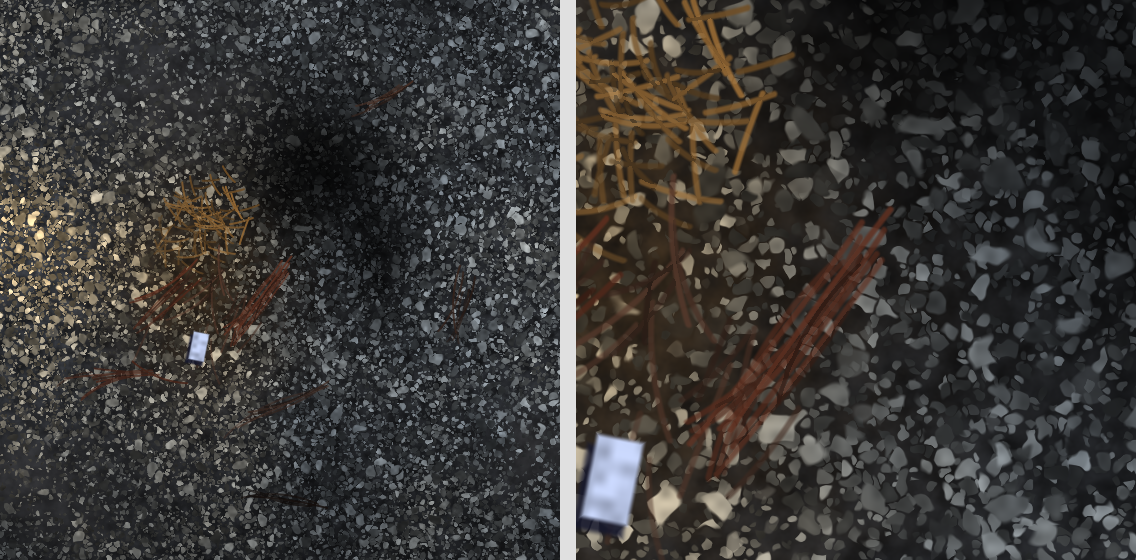
Left, the full canvas; right, a detail of the centre.
This texture is drawn by a Shadertoy shader. Its source:

```glsl
const vec3 COOL_STONE = vec3(0.93, 1.0, 1.06);
const vec3 WARM_STONE = vec3(1.16, 1.02, 0.78);
const vec3 SOIL = vec3(0.125, 0.132, 0.145);
const vec3 DUST = vec3(0.215, 0.215, 0.225);
const vec3 HUMUS = vec3(0.17, 0.125, 0.075);
const vec3 STRAW = vec3(0.50, 0.35, 0.17);
const vec3 RUST = vec3(0.30, 0.145, 0.095);
const vec3 BARK = vec3(0.20, 0.13, 0.10);
const vec3 CHIP = vec3(0.72, 0.77, 0.90);

float hash21(vec2 p) {
    vec3 q = fract(p.xyx * 0.1031);
    q += dot(q, q.yzx + 33.33);
    return fract((q.x + q.y) * q.z);
}

vec2 hash22(vec2 p) {
    vec3 q = fract(p.xyx * vec3(0.1031, 0.1030, 0.0973));
    q += dot(q, q.yzx + 33.33);
    return fract((q.xx + q.yz) * q.zy);
}

float noise(vec2 p) {
    vec2 i = floor(p), f = fract(p);
    f = f * f * (3.0 - 2.0 * f);
    float low = mix(hash21(i), hash21(i + vec2(1, 0)), f.x);
    float high = mix(hash21(i + vec2(0, 1)), hash21(i + vec2(1, 1)), f.x);
    return mix(low, high, f.y);
}

float fbm(vec2 p) {
    float sum = 0.0, gain = 0.5;
    for (int i = 0; i < 4; i++) {
        sum += gain * noise(p);
        p = mat2(1.6, 1.2, -1.2, 1.6) * p + 7.3;
        gain *= 0.5;
    }
    return sum / 0.9375;
}

mat2 rotation(float a) {
    return mat2(cos(a), -sin(a), sin(a), cos(a));
}

// Soft elliptical spot
float spot(vec2 p, vec2 centre, vec2 radius) {
    vec2 q = (p - centre) / radius;
    return exp(-dot(q, q));
}

// Angular stones from Voronoi cells: x = coverage, y = tone
vec2 stones(vec2 p, float scale, float share, float seed) {
    vec2 q = p * scale + seed;
    q += 0.35 * (vec2(noise(q * 1.9), noise(q * 1.9 + 31.0)) - 0.5);
    vec2 base = floor(q), id = base;
    float nearest = 9.0, second = 9.0;
    for (int j = -1; j <= 1; j++)
    for (int i = -1; i <= 1; i++) {
        vec2 cell = base + vec2(i, j);
        vec2 d = rotation(6.28 * hash21(cell + 5.0)) * (cell + hash22(cell) - q);
        float dist = length(d * vec2(0.85, 1.25));
        if (dist < nearest) { second = nearest; nearest = dist; id = cell; }
        else second = min(second, dist);
    }
    float radius = mix(0.38, 0.75, hash21(id + 17.0));
    float body = smoothstep(0.02, 0.22, second - nearest);
    body *= 1.0 - smoothstep(radius - 0.2, radius, nearest);
    float present = 1.0 - smoothstep(share - 0.05, share + 0.05, hash21(id + 43.0));
    return vec2(body * present, hash21(id + 71.0));
}

vec3 addStones(vec3 col, vec2 p, vec2 layer, float warmth, float peak) {
    float tone = mix(0.17, peak, pow(layer.y, 1.5));
    tone *= 0.82 + 0.36 * noise(p * 150.0);
    return mix(col, tone * mix(COOL_STONE, WARM_STONE, warmth), layer.x);
}

// Scattered bent fibres around a centre line: x = coverage, y = tone
vec2 fibres(vec2 p, vec2 centre, float angle, float fan, float size, vec2 spread, int count, float seed) {
    vec2 result = vec2(0.0);
    for (int i = 0; i < count; i++) {
        vec2 key = vec2(float(i) + 1.0, seed);
        vec2 a = hash22(key) + hash22(key + 50.0) - 1.0, b = hash22(key + 90.0);
        vec2 q = rotation(angle) * (p - centre) - a * spread;
        q = rotation((b.x - 0.5) * fan) * q;
        float reach = size * mix(0.5, 1.0, b.y);
        q.y += (b.x - 0.5) * 0.35 * (q.x * q.x / reach - 0.3 * reach);
        float dist = length(vec2(max(abs(q.x) - reach, 0.0), q.y));
        float mask = (1.0 - smoothstep(0.0007, 0.0029, dist)) * mix(0.4, 0.95, a.x * 0.5 + 0.5);
        if (mask > result.x) result = vec2(mask, b.y);
    }
    return result;
}

vec3 addFibres(vec3 col, vec2 layer, vec3 tint) {
    return mix(col, tint * mix(0.6, 1.35, layer.y), layer.x);
}

void mainImage(out vec4 fragColor, in vec2 fragCoord) {
    vec2 p = fragCoord / iResolution.y;
    float cloud = fbm(p * 5.0 + 3.0);
    float glow = spot(p, vec2(0.03, 0.50), vec2(0.25, 0.22));
    float litter = spot(p, vec2(0.36, 0.50), vec2(0.15, 0.19));
    float dusty = spot(p, vec2(0.04, 0.12), vec2(0.26, 0.13)) + spot(p, vec2(0.30, 0.84), vec2(0.20, 0.11))
                + spot(p, vec2(0.95, 0.19), vec2(0.08, 0.07));
    dusty = clamp(dusty * (0.4 + cloud), 0.0, 1.0);
    float warmth = clamp(0.24 + 0.75 * glow + 0.5 * litter + 0.7 * (cloud - 0.5) - 0.25 * p.x, 0.0, 1.0);

    // Ground
    vec3 col = SOIL * (0.35 + 1.3 * fbm(p * 70.0));
    col = mix(col, DUST * (0.55 + 0.7 * fbm(p * 45.0)), 0.75 * dusty);
    col = mix(col, HUMUS * (0.3 + 1.4 * fbm(p * 60.0)), 0.8 * litter);

    // Gravel, fine to coarse
    float cover = 1.0 - 0.55 * dusty - 0.4 * litter;
    col = addStones(col, p, stones(p, 150.0, 0.65 * cover, 11.0), warmth, 0.50);
    col = addStones(col, p, stones(p, 88.0, 0.60 * cover, 37.0), warmth, 0.60);
    col = addStones(col, p, stones(p, 52.0, 0.28 * cover, 83.0), warmth, 0.58);

    // Light and shadow
    float shadow = spot(p, vec2(0.57, 0.69), vec2(0.14, 0.15)) + 0.6 * spot(p, vec2(0.68, 0.53), vec2(0.06, 0.12));
    float light = 0.99 + 0.55 * glow + 0.5 * (cloud - 0.5) - 0.25 * smoothstep(0.35, 0.0, p.y);
    col *= light * (1.0 - 0.78 * min(shadow * (0.6 + 0.8 * cloud), 1.0));

    // Straw and needles
    col = addFibres(col, fibres(p, vec2(0.37, 0.60), 0.9, 5.0, 0.026, vec2(0.10, 0.08), 70, 2.0), STRAW);
    col = addFibres(col, fibres(p, vec2(0.39, 0.47), 1.2, 1.6, 0.045, vec2(0.13, 0.10), 18, 9.0), BARK * 1.3);
    col = addFibres(col, fibres(p, vec2(0.46, 0.46), 0.93, 0.25, 0.085, vec2(0.04, 0.018), 14, 4.0), RUST);
    col = addFibres(col, fibres(p, vec2(0.29, 0.46), 0.75, 0.4, 0.07, vec2(0.05, 0.03), 8, 6.0), RUST);
    col = addFibres(col, fibres(p, vec2(0.21, 0.33), 0.0, 0.8, 0.06, vec2(0.12, 0.02), 9, 8.0), RUST * 0.8);
    col = addFibres(col, fibres(p, vec2(0.51, 0.28), 0.42, 0.15, 0.09, vec2(0.05, 0.008), 6, 12.0), BARK);
    col = addFibres(col, fibres(p, vec2(0.68, 0.82), 0.55, 0.3, 0.05, vec2(0.03, 0.012), 6, 14.0), BARK * 1.2);
    col = addFibres(col, fibres(p, vec2(0.82, 0.45), 1.35, 0.4, 0.06, vec2(0.03, 0.02), 6, 16.0), BARK * 0.8);
    col = addFibres(col, fibres(p, vec2(0.50, 0.11), -0.18, 0.2, 0.07, vec2(0.03, 0.007), 6, 18.0), BARK * 0.3);

    // Pale chip with a dark lower edge
    vec2 q = rotation(-0.2) * (p - vec2(0.355, 0.381));
    vec2 edge = abs(q) - vec2(0.014, 0.025);
    vec2 under = abs(q + vec2(0.003, 0.007)) - vec2(0.015, 0.025);
    col = mix(col, vec3(0.08, 0.09, 0.18), 0.8 * (1.0 - smoothstep(-0.002, 0.003, max(under.x, under.y))));
    vec3 face = CHIP * (0.82 + 0.3 * noise(q * 130.0 + 40.0));
    col = mix(col, face, 1.0 - smoothstep(-0.002, 0.002, max(edge.x, edge.y)));

    fragColor = vec4(clamp(col, 0.0, 1.0), 1.0);
}
```
